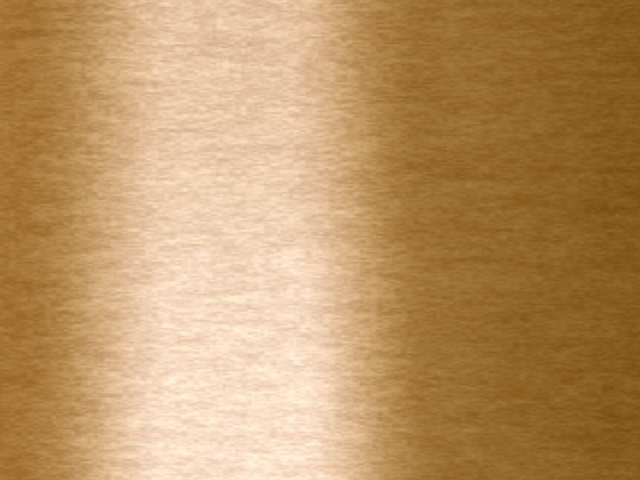
Reproduce this texture procedurally as a Shadertoy shader.

```glsl
// Brushed bronze sheet with a broad vertical sheen and fine horizontal grain.

float hash(vec2 p) {
    vec3 q = fract(vec3(p.xyx) * 0.1031);
    q += dot(q, q.yzx + 33.33);
    return fract((q.x + q.y) * q.z);
}

float valueNoise(vec2 p) {
    vec2 cell = floor(p);
    vec2 f = fract(p);
    f = f * f * (3.0 - 2.0 * f);
    float low = mix(hash(cell), hash(cell + vec2(1.0, 0.0)), f.x);
    float high = mix(hash(cell + vec2(0.0, 1.0)), hash(cell + vec2(1.0, 1.0)), f.x);
    return mix(low, high, f.y);
}

// Stretched noise layers; rows finer than the canvas can resolve fade out
float brushedGrain(vec2 uv) {
    float grain = 0.0;
    vec2 density = vec2(4.0, 38.0);
    for (int i = 0; i < 4; i++) {
        float visible = clamp(iResolution.y / density.y - 0.5, 0.0, 1.0);
        float weight = 0.28 + 0.26 * float(i);
        vec2 offset = vec2(17.3, 41.7) * float(i);
        grain += visible * weight * (valueNoise(uv * density + offset) - 0.5);
        density *= vec2(3.0, 1.85);
    }
    return grain;
}

// Short flecks that break up the long brush strokes
float flecks(vec2 uv) {
    float visible = clamp(iResolution.y / 190.0 - 0.5, 0.0, 1.0);
    return visible * (valueNoise(uv * vec2(200.0, 190.0) + 71.0) - 0.5);
}

// Brightness across the sheet: soft left rise, long right fall
float sheen(vec2 uv) {
    float edgeShift = 0.03 * (0.5 - uv.y);
    float rise = smoothstep(0.02, 0.28, uv.x + 0.4 * edgeShift);
    float fall = 1.0 - smoothstep(0.45, 0.67, uv.x - edgeShift);
    float base = mix(0.22, 0.0, smoothstep(0.55, 1.0, uv.x));
    float peak = mix(1.06, 0.87, smoothstep(0.0, 1.0, uv.y));
    return mix(base, peak, rise * fall);
}

// Dark bronze through tan to pale cream
vec3 bronze(float light) {
    vec3 tone = mix(vec3(0.54, 0.37, 0.13), vec3(0.96, 0.85, 0.75), light);
    return tone - vec3(0.0, 0.12, 0.27) * max(light * (1.0 - light), 0.0);
}

void mainImage(out vec4 fragColor, in vec2 fragCoord) {
    vec2 uv = fragCoord / iResolution.xy;

    // Sheen with slow, uneven cloudiness
    float light = sheen(uv);
    light += 0.04 * (valueNoise(uv * vec2(5.0, 7.0) + 9.0) - 0.5);
    vec3 color = bronze(light);

    // Grain is stronger where the metal catches light
    float strength = mix(0.05, 0.085, smoothstep(0.0, 0.6, light));
    float texture_ = brushedGrain(uv) + 0.55 * flecks(uv);
    color += strength * texture_ * vec3(0.85, 1.0, 1.1);

    // Warm tint at the left and slight darkening at the far right
    color += vec3(0.012, 0.0, -0.015) * (1.0 - smoothstep(0.0, 0.15, uv.x));
    color -= 0.02 * smoothstep(0.88, 1.0, uv.x);

    fragColor = vec4(clamp(color, 0.0, 1.0), 1.0);
}
```
